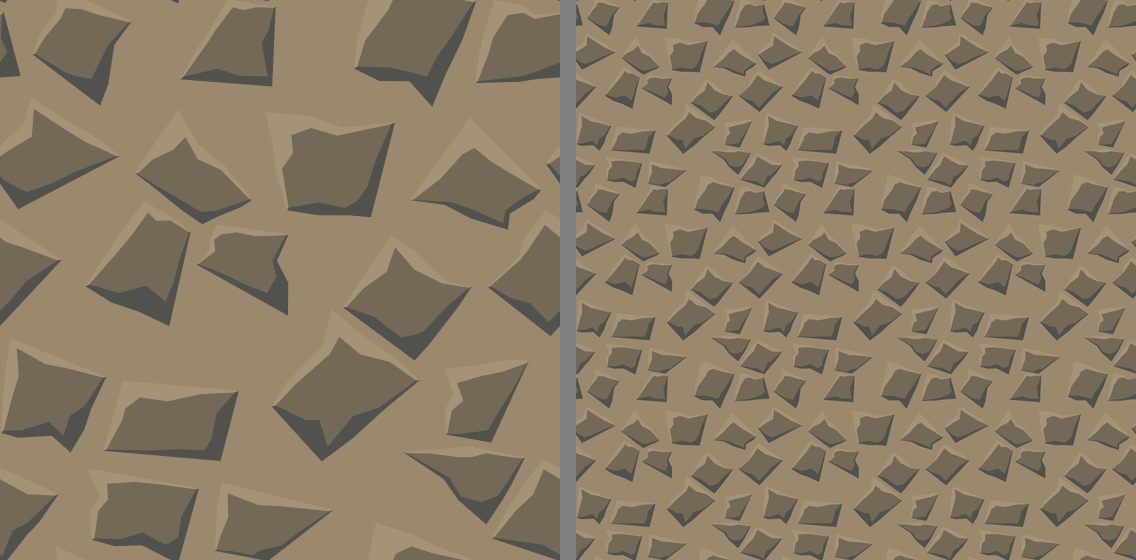
Left, the tile; right, the same tile 3 across and 3 down.
Write a Shadertoy shader that draws this pattern.

```glsl
// Tiling ground of flat, angular stones with a lit upper-left rim and a shaded lower-right rim.

#define GRID vec2(4.0, 5.0)      // stones across and up
#define JITTER 0.62              // scatter of the stones within their cells
#define MAX_REACH 0.165          // longest centre-to-corner distance
#define FILL vec2(0.83, 0.95)    // share of the free reach a corner takes
#define TILT vec2(-0.15, 0.75)   // range of stone rotation, radians
#define RIM vec2(0.09, 0.43)     // range of rim width, relative to radius
#define SEED 0.37
#define GROUND vec3(0.604, 0.537, 0.435)
#define LIT vec3(0.643, 0.576, 0.467)
#define FACE vec3(0.451, 0.412, 0.337)
#define SHADE vec3(0.318, 0.318, 0.302)
#define SIDES 12

const float PI = 3.14159;

vec2 hash2(vec2 cell, float salt) {
    vec3 q = fract(vec3(cell * 17.3, salt * 7.7) * vec3(0.1031, 0.1030, 0.0973) + SEED);
    q += dot(q, q.yzx + 33.33);
    return fract((q.xx + q.yz) * q.zy);
}

// Stone centre; the rows are staggered and the cells wrap around
vec2 stoneCentre(vec2 cell) {
    vec2 id = mod(cell, GRID);
    vec2 stagger = vec2(fract(0.4 * id.y + 0.1) - 0.5, 0.0);
    return (cell + 0.5 + stagger + (hash2(id, 0.0) - 0.5) * JITTER) / GRID;
}

// Signed distance to a closed polygon
float polygonDistance(vec2 p, vec2 v[SIDES]) {
    float d = dot(p - v[0], p - v[0]);
    float s = 1.0;
    for (int i = 0, j = SIDES - 1; i < SIDES; j = i, i++) {
        vec2 e = v[j] - v[i];
        vec2 w = p - v[i];
        vec2 b = w - e * clamp(dot(w, e) / dot(e, e), 0.0, 1.0);
        d = min(d, dot(b, b));
        bvec3 c = bvec3(p.y >= v[i].y, p.y < v[j].y, e.x * w.y > e.y * w.x);
        if (all(c) || all(not(c))) s = -s;
    }
    return s * sqrt(d);
}

float cross2(vec2 a, vec2 b) { return a.x * b.y - a.y * b.x; }

void mainImage(out vec4 fragColor, in vec2 fragCoord) {
    vec2 uv = fragCoord / iResolution.xy;
    float pixel = 1.0 / min(iResolution.x, iResolution.y);

    // Nearest stone
    vec2 home = floor(uv * GRID), cell = home, centre = vec2(0.0);
    float nearest = 9.0;
    for (int y = -2; y <= 2; y++)
    for (int x = -2; x <= 2; x++) {
        vec2 c = home + vec2(x, y);
        vec2 s = stoneCentre(c);
        float d = distance(uv, s);
        if (d < nearest) { nearest = d; cell = c; centre = s; }
    }
    vec2 p = uv - centre;
    vec2 id = mod(cell, GRID);

    // Corner directions, clockwise: left, top, right, bottom
    vec2 dir[4];
    float tilt = mix(TILT.x, TILT.y, hash2(id, 1.0).x);
    for (int k = 0; k < 4; k++) {
        float turn = (hash2(id, 2.0 + float(k)).x - 0.5) * 0.8;
        float a = tilt + PI - float(k) * 0.5 * PI + turn;
        dir[k] = vec2(cos(a), sin(a));
    }

    // Free reach along each direction, up to the borders with the neighbours
    vec4 reach = vec4(MAX_REACH);
    for (int y = -2; y <= 2; y++)
    for (int x = -2; x <= 2; x++) {
        if (x == 0 && y == 0) continue;
        vec2 n = stoneCentre(cell + vec2(x, y)) - centre;
        for (int k = 0; k < 4; k++) {
            float along = dot(dir[k], n);
            if (along > 0.0) reach[k] = min(reach[k], 0.5 * dot(n, n) / along);
        }
    }
    vec2 corner[4];
    for (int k = 0; k < 4; k++)
        corner[k] = dir[k] * reach[k] * mix(FILL.x, FILL.y, hash2(id, 2.0 + float(k)).y);

    // Outline with some bent sides, and the top face inset from it
    vec2 outline[SIDES], face[SIDES];
    for (int i = 0; i < SIDES; i++) {
        int k = i / 3, part = i % 3;
        vec2 h = hash2(id, 10.0 + float(i));
        vec2 g = hash2(id, 30.0 + float(i));
        float t = part == 0 ? 0.0 : float(part) / 3.0 + (g.x - 0.5) * 0.2;
        float bend = part == 0 ? 1.0 : h.x < 0.13 ? 0.8 : h.x > 0.8 ? 1.05 : 1.0;
        outline[i] = mix(corner[k], corner[(k + 1) % 4], t) * bend;
        float taper = sin(PI * float(i % 6) / 6.0);
        face[i] = outline[i] * (0.95 - taper * mix(RIM.x, RIM.y, g.y));
    }

    // The rim is lit above the line from left corner to right corner
    float above = dot(p, dir[2]) > dot(p, dir[0]) ? cross2(dir[2], p) : cross2(p, dir[0]);
    vec3 color = mix(SHADE, LIT, clamp(0.5 + above / pixel, 0.0, 1.0));
    color = mix(color, FACE, clamp(0.5 - polygonDistance(p, face) / pixel, 0.0, 1.0));
    color = mix(GROUND, color, clamp(0.5 - polygonDistance(p, outline) / pixel, 0.0, 1.0));
    fragColor = vec4(color, 1.0);
}
```
